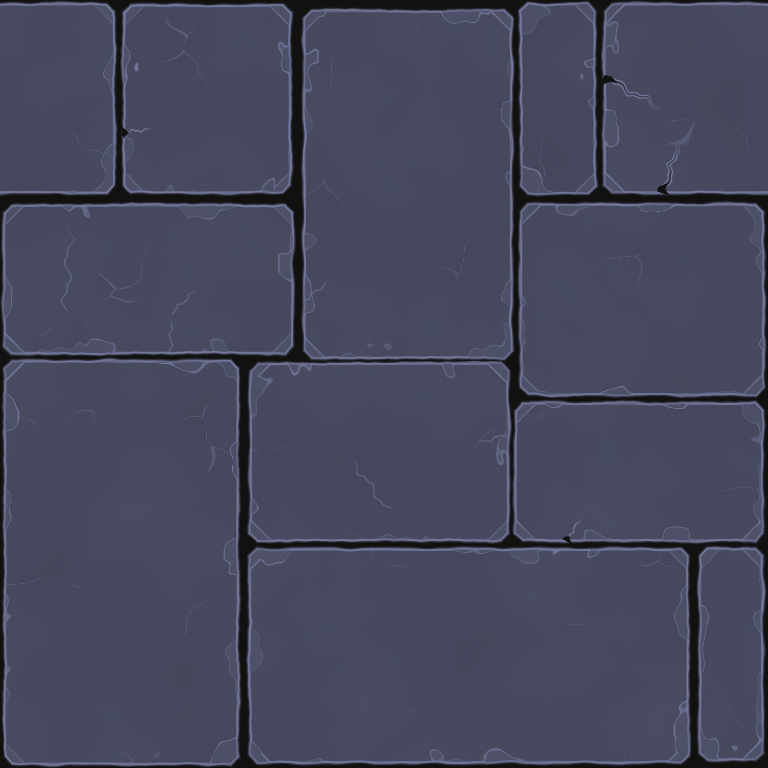
Write a WebGL 2 fragment shader that draws this texture.

```glsl
#version 300 es
precision highp float;

uniform vec2 u_resolution;
out vec4 fragColor;

#define TAU 6.2831853
#define STONE_COUNT 11
#define CRACK_COUNT 10
#define CORNER_CUT 0.011
#define BEVEL_CUT 0.027
#define EDGE_WOBBLE 0.0016
#define CHIP_DEPTH 0.017
#define LINE_WIDTH 0.0007
#define VEIN_CELLS 7.0

const vec3 MORTAR = vec3(0.068, 0.067, 0.064);
const vec3 STONE = vec3(0.278, 0.290, 0.370);
const vec3 BEVEL = vec3(0.330, 0.345, 0.440);
const vec3 RIM = vec3(0.475, 0.490, 0.640);

// Stone layout: left, bottom, right, top; may wrap past 1
const vec4 STONES[STONE_COUNT] = vec4[](
  vec4(0.159, 0.747, 0.380, 0.995), vec4(0.394, 0.532, 0.668, 0.988),
  vec4(0.676, 0.746, 0.777, 0.997), vec4(0.785, 0.747, 1.151, 0.997),
  vec4(0.003, 0.538, 0.383, 0.735), vec4(0.676, 0.484, 0.996, 0.736),
  vec4(0.004, 0.003, 0.312, 0.532), vec4(0.324, 0.294, 0.664, 0.529),
  vec4(0.669, 0.294, 0.995, 0.477), vec4(0.323, 0.005, 0.898, 0.287),
  vec4(0.909, 0.008, 0.995, 0.288));

// Crack start and end; the first two are deep, the first four are notched
const vec4 CRACKS[CRACK_COUNT] = vec4[](
  vec4(0.786, 0.900, 0.868, 0.855), vec4(0.864, 0.748, 0.886, 0.823),
  vec4(0.159, 0.828, 0.202, 0.832), vec4(0.738, 0.295, 0.757, 0.328),
  vec4(0.222, 0.540, 0.223, 0.592), vec4(0.223, 0.592, 0.258, 0.625),
  vec4(0.085, 0.595, 0.092, 0.715), vec4(0.394, 0.607, 0.432, 0.636),
  vec4(0.505, 0.335, 0.452, 0.410), vec4(0.662, 0.435, 0.615, 0.420));

vec2 hash2(vec2 p) {
  return fract(sin(vec2(dot(p, vec2(127.1, 311.7)), dot(p, vec2(269.5, 183.3)))) * 43758.5);
}

// Layered sines with whole frequencies, so the result tiles
float layers(vec2 p, float freq, float seed) {
  float sum = 0.0, amp = 0.5, angle = seed;
  for (int i = 0; i < 4; i++) {
    vec2 k = round(freq * vec2(cos(angle), sin(angle)));
    sum += amp * sin(TAU * dot(k, p) + seed * 3.7 + 1.5 * sum);
    freq *= 1.7;
    amp *= 0.65;
    angle += 2.4;
  }
  return sum;
}

// Tiling cellular noise: nearest distance and gap to the second nearest
vec2 cells(vec2 p, float count) {
  vec2 id = floor(p * count), f = fract(p * count), near = vec2(8.0);
  for (int y = -1; y <= 1; y++)
    for (int x = -1; x <= 1; x++) {
      vec2 o = vec2(x, y);
      float d = length(o + hash2(mod(id + o, count)) - f);
      near = d < near.x ? vec2(d, near.x) : vec2(near.x, min(near.y, d));
    }
  return vec2(near.x, near.y - near.x);
}

float stroke(float d, float width, float aa) {
  return 1.0 - smoothstep(width - 0.5 * aa, width + aa, abs(d));
}

float cutBox(vec2 q, float cut) {
  return min(min(q.x, q.y), (q.x + q.y - cut) * 0.7071);
}

void main() {
  vec2 p = gl_FragCoord.xy / u_resolution;
  float aa = 1.0 / min(u_resolution.x, u_resolution.y);

  // Depth inside the nearest stone, and its wider bevel
  float depth = -1.0, bevel = -1.0, seed = 0.0;
  for (int i = 0; i < STONE_COUNT; i++) {
    vec4 s = STONES[i];
    vec2 d = p - 0.5 * (s.xy + s.zw);
    vec2 q = 0.5 * (s.zw - s.xy) - abs(d - round(d));
    float inside = cutBox(q, CORNER_CUT);
    if (inside > depth) {
      depth = inside;
      bevel = cutBox(q, BEVEL_CUT);
      seed = float(i) + 1.0;
    }
  }
  depth -= EDGE_WOBBLE * layers(p, 12.0, seed);

  // Mottled face with shallow facets
  float mottle = layers(p + 0.02 * layers(p, 4.0, 2.0), 3.0, seed);
  vec2 warped = p + 0.025 * vec2(layers(p, 5.0, 1.0), layers(p, 5.0, 4.0));
  vec2 cell = cells(warped, VEIN_CELLS);
  vec3 color = STONE * (1.0 + 0.025 * mottle + 0.035 * (0.45 - cell.x));

  // Faint broken veins
  float veinMask = smoothstep(0.3, 0.9, layers(p, 4.0, 7.0 + seed));
  color = mix(color, RIM, 0.4 * veinMask * stroke(cell.y / VEIN_CELLS, LINE_WIDTH, aa));

  // Chipped bevel and bright rim
  float chip = 0.003 + CHIP_DEPTH * smoothstep(0.15, 0.9, layers(p, 8.0, seed + 0.6));
  float wear = 0.5 + 0.5 * layers(p, 6.0, seed + 3.0);
  color = mix(color, BEVEL, 0.45 * (1.0 - smoothstep(-aa, aa, bevel - chip)));
  color = mix(color, RIM, (0.2 + 0.7 * wear) * stroke(bevel - chip, LINE_WIDTH, aa));
  color = mix(color, RIM, (0.95 - 0.5 * wear) * stroke(depth - 0.0022, 1.4 * LINE_WIDTH, aa));

  // Jagged cracks that taper toward their ends
  for (int i = 0; i < CRACK_COUNT; i++) {
    vec4 c = CRACKS[i];
    vec2 a = p - c.xy, dir = c.zw - c.xy;
    float len = length(dir);
    dir /= len;
    a -= round(a);
    float t = dot(a, dir) / len;
    float jag = abs(fract(t * 2.3 + float(i) * 0.37) - 0.5) - 0.25;
    jag += 0.4 * abs(fract(t * 5.1) - 0.5) - 0.1;
    float side = dot(a, vec2(-dir.y, dir.x)) + 0.17 * len * jag;
    float fade = step(0.0, t) * (1.0 - smoothstep(0.6, 1.0, t));
    float gap = i < 2 ? 0.0028 * (1.0 - 0.6 * t) : 0.0;
    float notch = i < 4 ? 0.008 * (1.0 - 5.0 * t) : -1.0;
    color = mix(color, STONE * 0.72, i < 2 ? fade * stroke(side, 0.0015, aa) : 0.0);
    color = mix(color, RIM, (i < 4 ? 0.85 : 0.5) * fade * stroke(abs(side) - gap, LINE_WIDTH, aa));
    color = mix(color, MORTAR, step(0.0, t) * smoothstep(-aa, aa, notch - abs(side)));
  }

  // Dark joints with a soft lip
  color = mix(MORTAR, color, smoothstep(-0.0008 - aa, 0.0008 + aa, depth));
  fragColor = vec4(color, 1.0);
}
```
